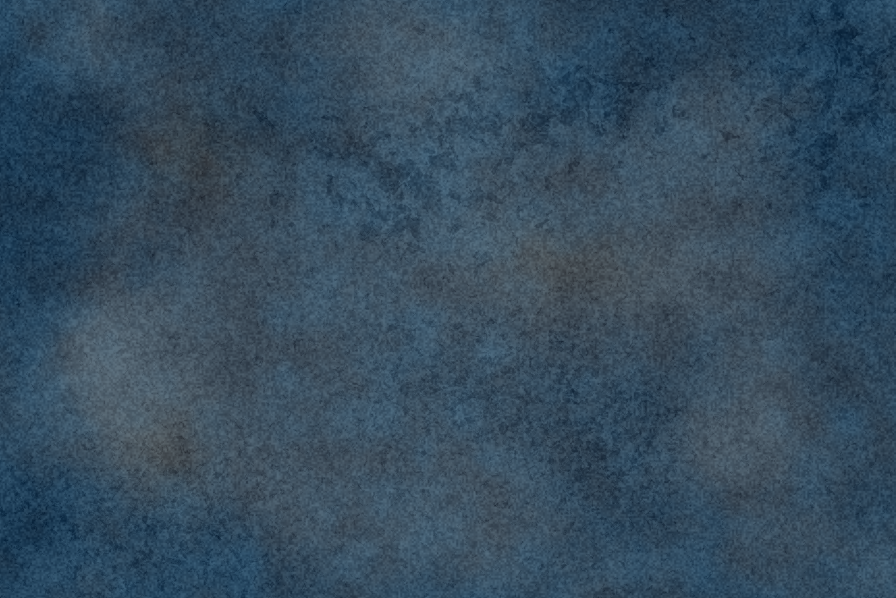
Write a WebGL 1 fragment shader that draws this texture.

```glsl
precision highp float;
// Weathered slate-blue plaster: soft cloudy tones, darker blue borders,
// ragged flakes from warped cellular noise, and a fine grain on top.
// All lengths are in units of the canvas height.

uniform vec2 u_resolution;

const vec3 DEEP_SLATE = vec3(0.14, 0.20, 0.26);
const vec3 PALE_SLATE = vec3(0.30, 0.38, 0.44);
const vec3 BLUE_SHIFT = vec3(-0.065, -0.005, 0.035);
const vec3 RUST_SHIFT = vec3(0.025, -0.005, -0.035);

float hash(vec2 p) {
  vec3 q = fract(vec3(p.xyx) * 0.1031);
  q += dot(q, q.yzx + 33.33);
  return fract((q.x + q.y) * q.z);
}

float valueNoise(vec2 p) {
  vec2 i = floor(p);
  vec2 f = fract(p);
  f = f * f * (3.0 - 2.0 * f);
  float low = mix(hash(i), hash(i + vec2(1.0, 0.0)), f.x);
  float high = mix(hash(i + vec2(0.0, 1.0)), hash(i + 1.0), f.x);
  return mix(low, high, f.y);
}

// Layered noise centred on zero.
float clouds(vec2 p) {
  float sum = 0.0;
  float amp = 0.5;
  for (int i = 0; i < 5; i++) {
    sum += amp * (valueNoise(p) - 0.5);
    p = mat2(1.6, 1.2, -1.2, 1.6) * p + 17.3;
    amp *= 0.5;
  }
  return sum;
}

// Distance to the nearest jittered cell point.
float cellular(vec2 p) {
  vec2 cell = floor(p);
  float nearest = 4.0;
  for (int y = -1; y <= 1; y++) {
    for (int x = -1; x <= 1; x++) {
      vec2 c = cell + vec2(float(x), float(y));
      vec2 d = c + vec2(hash(c), hash(c + 71.7)) - p;
      nearest = min(nearest, dot(d, d));
    }
  }
  return sqrt(nearest);
}

// Ragged flakes; coverage from 0 to 1 sets how much they spread.
float flakes(vec2 p, float scale, float coverage) {
  vec2 q = p * scale;
  q += 1.4 * vec2(clouds(q * 1.3 + 5.0), clouds(q * 1.3 + 43.0));
  float field = 0.45 * cellular(q) + 0.33 * cellular(q * 2.3 + 9.0)
              + 0.22 * cellular(q * 4.9 + 23.0);
  float level = mix(0.16, 0.42, coverage);
  return 1.0 - smoothstep(level - 0.04, level + 0.04, field);
}

// Soft elliptical patch.
float patchAt(vec2 p, vec2 centre, vec2 radius) {
  vec2 d = (p - centre) / radius;
  return exp(-dot(d, d));
}

void main() {
  vec2 p = gl_FragCoord.xy / u_resolution.y;
  float width = u_resolution.x / u_resolution.y;
  float broad = clouds(p * 2.7 + 3.0);
  float mottle = clouds(p * 17.0 + 31.0);
  vec2 w = p + 0.16 * vec2(clouds(p * 5.0), clouds(p * 5.0 + 60.0));

  // Darker, bluer borders and the step of a stain on the left.
  float inset = min(min(p.x, width - p.x), min(p.y, 1.0 - p.y));
  float border = 1.0 - smoothstep(0.0, 0.27, inset + 0.6 * broad);
  float stain = 1.0 - smoothstep(0.12, 0.18, w.x);

  // Worn zones: coarse flakes above, fine speckles below.
  float coarseZone = patchAt(w, vec2(0.68, 0.69), vec2(0.24, 0.12))
                   + patchAt(w, vec2(0.95, 0.82), vec2(0.18, 0.09))
                   + patchAt(w, vec2(1.40, 0.82), vec2(0.16, 0.22));
  float fineZone = patchAt(w, vec2(0.82, 0.37), vec2(0.24, 0.13))
                 + patchAt(w, vec2(1.02, 0.22), vec2(0.15, 0.14))
                 + patchAt(w, vec2(0.25, 0.12), vec2(0.26, 0.13));
  float coarse = flakes(p, 19.0, min(coarseZone, 1.0));
  float fine = flakes(p + 4.0, 48.0, 0.25 + 0.6 * min(fineZone, 1.0));

  // Pale washes and faint rusty blots.
  float wash = patchAt(w, vec2(0.35, 0.84), vec2(0.25, 0.11))
             + patchAt(w, vec2(0.23, 0.38), vec2(0.12, 0.24))
             + patchAt(w, vec2(1.23, 0.24), vec2(0.15, 0.12))
             + patchAt(w, vec2(1.05, 0.54), vec2(0.32, 0.12));
  float rust = patchAt(w, vec2(0.32, 0.74), vec2(0.12, 0.09))
             + patchAt(w, vec2(0.96, 0.58), vec2(0.14, 0.08))
             + patchAt(w, vec2(0.27, 0.25), vec2(0.10, 0.09));

  float grain = 0.6 * (valueNoise(p * 310.0) - 0.5)
              + 0.3 * (valueNoise(p * 140.0 + 50.0) - 0.5);

  float tone = 0.66 + 0.8 * broad + 0.6 * mottle + 0.15 * wash + grain;
  tone -= 0.24 * border + 0.10 * stain + 0.07 * rust + 0.08 * fineZone;
  tone -= 0.32 * coarse + 0.26 * fine;

  float blue = 0.6 * border + 0.3 * stain + 0.4 * coarseZone
             + 0.35 * fineZone - 0.3 * wash + 1.2 * mottle;
  vec3 color = mix(DEEP_SLATE, PALE_SLATE, clamp(tone, -0.35, 1.3));
  color += BLUE_SHIFT * clamp(blue, -0.2, 1.0) + RUST_SHIFT * rust;
  gl_FragColor = vec4(clamp(color, 0.0, 1.0), 1.0);
}
```
